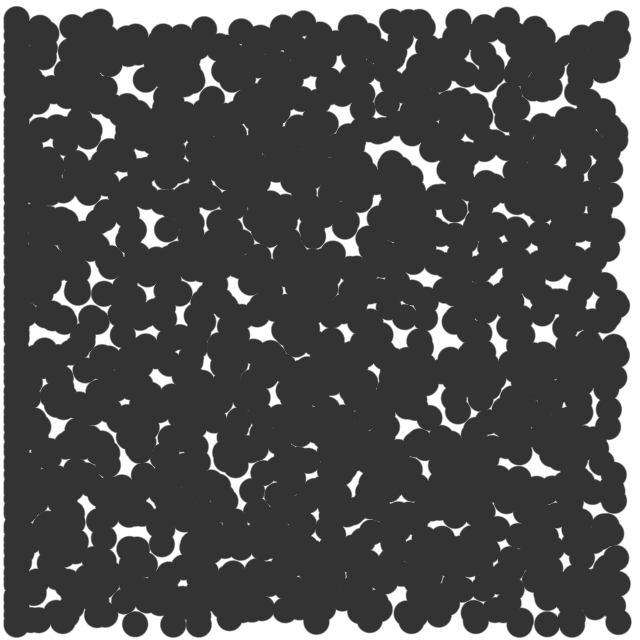
This pattern is drawn by a WebGL 1 fragment shader. Its source:

```glsl
precision highp float;
// Equal dark discs scattered at random over a white square, with a dense column of discs at the left.

uniform vec2 u_resolution;

const vec3 PAPER = vec3(1.0);
const vec3 INK = vec3(0.2);

const float RADIUS = 0.0202;
const float SOFTNESS = 0.0016;             // half width of the disc edge
const vec2 FIELD_MIN = vec2(0.026, 0.024); // bounds of the disc centres
const vec2 FIELD_MAX = vec2(0.967, 0.970);
const float CELLS = 19.0;                  // cells must stay wider than a disc
const int DISCS_PER_CELL = 8;
const float DISC_CHANCE = 0.54;
const float COLUMN_STEP = 0.011;

float hash(vec2 p) {
  return fract(sin(dot(p, vec2(127.1, 311.7))) * 43758.5453);
}

vec2 hash2(vec2 p) {
  return vec2(hash(p), hash(p + vec2(57.3, 19.7)));
}

// Distance to the nearest disc centre that belongs to one grid cell.
float cellDistance(vec2 p, vec2 cell, vec2 cellSize) {
  float nearest = 1.0;
  for (int i = 0; i < DISCS_PER_CELL; i++) {
    vec2 seed = cell + float(i) * vec2(31.0, 73.0);
    vec2 center = FIELD_MIN + (cell + hash2(seed)) * cellSize;
    float present = step(hash(seed + 211.9), DISC_CHANCE);
    nearest = min(nearest, mix(1.0, distance(p, center), present));
  }
  return nearest;
}

// Distance to the nearest scattered centre, from the four closest cells.
float scatterDistance(vec2 p) {
  vec2 cellSize = (FIELD_MAX - FIELD_MIN) / CELLS;
  vec2 corner = floor((p - FIELD_MIN) / cellSize - 0.5);
  float nearest = 1.0;
  for (int y = 0; y < 2; y++) {
    for (int x = 0; x < 2; x++) {
      vec2 cell = corner + vec2(float(x), float(y));
      bool inside = all(greaterThanEqual(cell, vec2(0.0)))
                 && all(lessThan(cell, vec2(CELLS)));
      if (inside) nearest = min(nearest, cellDistance(p, cell, cellSize));
    }
  }
  return nearest;
}

// Distance to the nearest centre in the jittered column at the left bound.
float columnDistance(vec2 p) {
  float slot = floor((p.y - FIELD_MIN.y) / COLUMN_STEP);
  float nearest = 1.0;
  for (int i = -2; i <= 2; i++) {
    float row = slot + float(i);
    float y = FIELD_MIN.y + (row + hash(vec2(row, 401.3))) * COLUMN_STEP;
    y = clamp(y, FIELD_MIN.y, FIELD_MAX.y);
    nearest = min(nearest, distance(p, vec2(FIELD_MIN.x, y)));
  }
  return nearest;
}

float discCoverage(float centerDistance, float radius) {
  return 1.0 - smoothstep(radius - SOFTNESS, radius + SOFTNESS, centerDistance);
}

void main() {
  vec2 p = gl_FragCoord.xy / u_resolution;
  float nearest = min(scatterDistance(p), columnDistance(p));
  gl_FragColor = vec4(mix(PAPER, INK, discCoverage(nearest, RADIUS)), 1.0);
}
```
